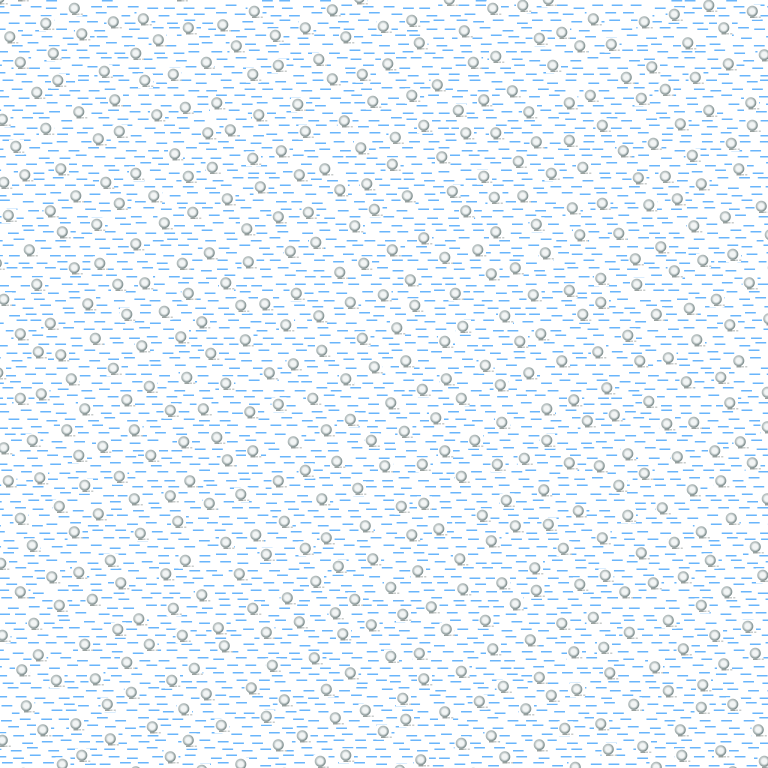
This pattern is drawn by a WebGL 1 fragment shader. Its source:

```glsl
precision highp float;
// Small shaded beads on white among short horizontal blue dashes.
// Dashes sit in staggered rows, one per cell; beads sit on a turned, jittered
// lattice, each clearing a white box around itself before it is drawn.

uniform vec2 u_resolution;

const float UNITS = 512.0;              // fine units per canvas height

const vec2 DASH_CELL = vec2(13.0, 5.0);
const vec2 DASH_HALF = vec2(3.6, 0.5);
const float DASH_PLAY = 4.6;            // sideways freedom inside a cell
const float ROW_SHIFT = 4.7;            // stagger from row to row

const float BEAD_CELL = 23.0;
const float BEAD_JITTER = 0.44;
const float BEAD_TURN = 0.4;
const float BEAD_RADIUS = 3.7;
const vec2 CLEAR_CENTER = vec2(0.5, -0.5);
const vec2 CLEAR_HALF = vec2(5.0);
const vec2 SHADE_DIR = vec2(0.7, -0.7);

const vec3 PAPER = vec3(1.0);
const vec3 DASH_BLUE = vec3(0.41, 0.71, 0.985);
const vec3 BEAD_LIGHT = vec3(0.95, 0.96, 0.96);
const vec3 BEAD_RIM = vec3(0.51, 0.57, 0.57);
const vec3 FOOT_GREY = vec3(0.60, 0.63, 0.62);

float hash(vec2 p) {
  vec3 q = fract(vec3(p.xyx) * 0.1031);
  q += dot(q, q.yzx + 33.33);
  return fract((q.x + q.y) * q.z);
}

// Smoothed coverage of a box; pixel is the size of one pixel in units.
float boxCover(vec2 d, vec2 halfSize, float pixel) {
  vec2 c = clamp((halfSize - abs(d)) / pixel + 0.5, 0.0, 1.0);
  return c.x * c.y;
}

float dashCover(vec2 p, float pixel) {
  float row = floor(p.y / DASH_CELL.y);
  p.x += row * ROW_SHIFT + 3.0 * hash(vec2(row, 71.0));
  vec2 cell = floor(p / DASH_CELL);
  vec2 center = vec2(
    0.5 * DASH_CELL.x + (hash(cell + 17.0) - 0.5) * DASH_PLAY,
    1.5 + floor(3.0 * hash(cell + 143.0)));
  return boxCover(p - cell * DASH_CELL - center, DASH_HALF, pixel);
}

// Paints one bead, its foot and its broken shadow; d is measured from its centre.
vec3 paintBead(vec3 color, vec2 d, float pixel) {
  color = mix(color, PAPER, boxCover(d - CLEAR_CENTER, CLEAR_HALF, pixel));

  float foot = boxCover(d - vec2(0.0, -4.0), vec2(1.5, 0.5), pixel);
  float shadow = boxCover(d - vec2(2.5, -4.0), vec2(1.0, 0.5), pixel)
               + boxCover(d - vec2(5.0, -4.0), vec2(0.7, 0.5), pixel);
  color = mix(color, FOOT_GREY, clamp(foot + 0.55 * shadow, 0.0, 1.0));

  float dist = length(d);
  float rim = smoothstep(0.4, 0.95, dist / BEAD_RADIUS);
  float shade = 0.5 + 0.5 * dot(d / BEAD_RADIUS, SHADE_DIR);
  vec3 bead = mix(BEAD_LIGHT, BEAD_RIM, clamp(rim * (0.5 + 0.55 * shade), 0.0, 1.0));
  float disc = clamp((BEAD_RADIUS - dist) / pixel + 0.5, 0.0, 1.0);
  return mix(color, bead, disc);
}

void main() {
  float pixel = UNITS / u_resolution.y;
  vec2 p = gl_FragCoord.xy * pixel;
  vec3 color = mix(PAPER, DASH_BLUE, dashCover(p, pixel));

  // Visit the nearby cells of the turned bead lattice.
  float c = cos(BEAD_TURN);
  float s = sin(BEAD_TURN);
  mat2 turn = mat2(c, s, -s, c);
  vec2 home = floor(p * turn / BEAD_CELL);
  for (int j = -1; j <= 1; j++) {
    for (int i = -1; i <= 1; i++) {
      vec2 cell = home + vec2(float(i), float(j));
      vec2 jitter = vec2(hash(cell + 211.0), hash(cell + 307.0)) - 0.5;
      vec2 center = turn * ((cell + 0.5 + BEAD_JITTER * jitter) * BEAD_CELL);
      center = floor(center) + 0.5;
      color = paintBead(color, p - center, pixel);
    }
  }
  gl_FragColor = vec4(color, 1.0);
}
```
